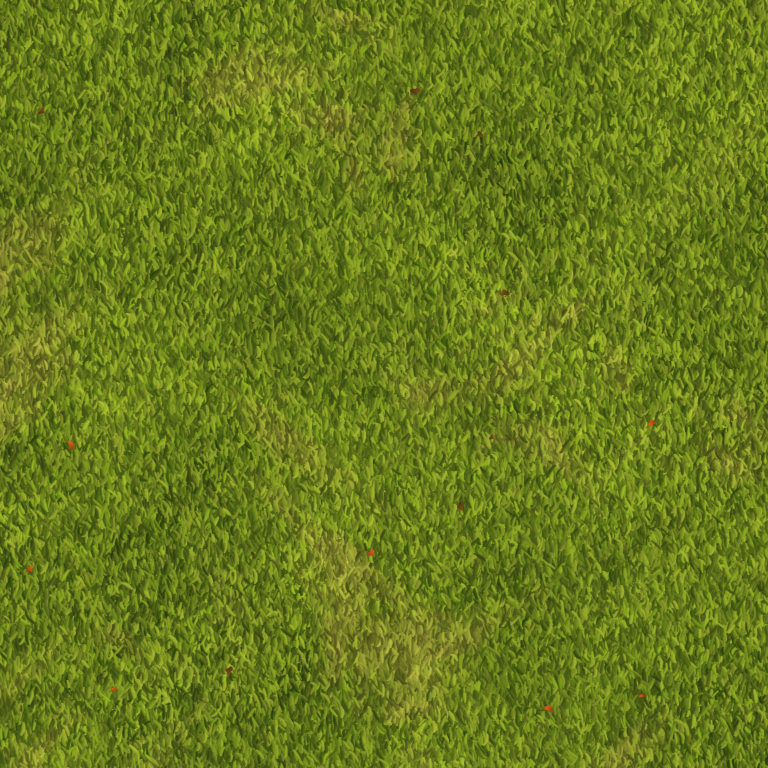
Write a Shadertoy shader that draws this texture.

```glsl
// Sunlit lawn seen from above: layers of short, curved, tapering grass blades
// scattered on jittered grids. Warped layered sines vary shade and dryness,
// and a few fallen leaf crumbs lie on top.

const int BLADE_LAYERS = 7;
const float BLADE_CELL = 0.0125;
const float LEAF_CELL = 0.19;

const vec3 GREEN_SHADOW = vec3(0.24, 0.31, 0.07);
const vec3 GREEN_LIGHT = vec3(0.61, 0.70, 0.155);
const vec3 DRY_SHADOW = vec3(0.36, 0.33, 0.12);
const vec3 DRY_LIGHT = vec3(0.72, 0.70, 0.27);
const vec3 LEAF_ORANGE = vec3(0.78, 0.30, 0.08);
const vec3 LEAF_BROWN = vec3(0.40, 0.23, 0.10);

vec4 hash4(vec2 p) {
    vec4 h = fract(p.xyxy * vec4(0.1031, 0.1030, 0.0973, 0.1099));
    h += dot(h, h.wzxy + 33.33);
    return fract((h.xxyz + h.yzzw) * h.zywx);
}

mat2 rotation(float angle) {
    float c = cos(angle), s = sin(angle);
    return mat2(c, -s, s, c);
}

// Warped, rotated sine octaves, roughly -1 to 1
float patches(vec2 p, float frequency) {
    float sum = 0.0, weight = 0.5;
    p *= frequency;
    for (int i = 0; i < 5; i++) {
        p += 0.9 * sin(p.yx * 0.8 + float(i) * 1.7);
        sum += weight * sin(p.x) * cos(p.y);
        p = rotation(1.1) * p * 1.75 + 3.1;
        weight *= 0.68;
    }
    return sum;
}

// x: coverage of a curved, tapering blade; y: position across it, -1 to 1
vec2 blade(vec2 p, float angle, float halfLength, float halfWidth, float bend, float soft) {
    p = rotation(angle) * p;
    float along = p.y / halfLength;
    float across = p.x + bend * along * along;
    float width = halfWidth * (1.0 - 0.6 * along * along);
    float cover = 1.0 - smoothstep(-soft, soft, abs(across) - width);
    cover *= 1.0 - smoothstep(0.8, 1.0, abs(along));
    return vec2(cover, clamp(across / halfWidth, -1.0, 1.0));
}

// Paints one layer of blades over turf, which holds tone and dryness
vec2 bladeLayer(vec2 turf, vec2 uv, float layer, vec2 ground, float contrast, float soft) {
    vec2 p = rotation(layer * 0.7) * uv / BLADE_CELL + layer * 17.37;
    vec2 cell = floor(p);
    for (int j = -1; j <= 1; j++) {
        for (int i = -1; i <= 1; i++) {
            vec2 id = cell + vec2(i, j);
            vec4 place = hash4(id + layer * 131.0 + 400.0);
            vec4 look = hash4(id + layer * 57.0 + 913.0);
            vec2 offset = rotation(-layer * 0.7) * (p - id - place.xy) * BLADE_CELL;
            float angle = (place.z + place.w - 1.0) * 1.05 + 0.08;
            float halfLength = mix(0.0055, 0.0105, look.x);
            float halfWidth = mix(0.0013, 0.0025, look.y);
            vec2 shape = blade(offset, angle, halfLength, halfWidth, (look.w - 0.5) * 0.005, soft);
            float tone = ground.x + contrast * ((look.z - 0.5) * 1.1 + 0.2 * shape.y);
            float dryness = ground.y + (look.w - 0.5) * 0.6;
            turf = mix(turf, vec2(tone, dryness), shape.x * 0.94);
        }
    }
    return turf;
}

// Sparse crumbs of fallen leaf
vec3 addLeaves(vec3 color, vec2 uv, float soft) {
    vec2 cell = floor(uv / LEAF_CELL);
    vec4 place = hash4(cell + 71.0);
    vec4 look = hash4(cell + 205.0);
    vec2 p = uv - (cell + 0.15 + 0.7 * place.xy) * LEAF_CELL;
    p = rotation(look.x * 6.28) * p;
    float radius = mix(0.0035, 0.006, look.y) * (1.0 + 0.25 * sin(3.0 * atan(p.y, p.x)));
    float edge = length(p * vec2(1.0, 1.6)) - radius;
    float cover = step(place.z, 0.4) * (1.0 - smoothstep(-soft, soft, edge));
    vec3 leaf = mix(LEAF_ORANGE, LEAF_BROWN, step(0.6, look.z));
    leaf *= 1.0 + 0.25 * clamp(p.x / radius, -1.0, 1.0);
    return mix(color, leaf, cover * 0.9);
}

void mainImage(out vec4 fragColor, in vec2 fragCoord) {
    vec2 uv = fragCoord / iResolution.y;
    float soft = max(1.0 / iResolution.y, 0.0015);

    // Broad variation of the lawn
    float shade = patches(uv + 2.3, 11.0);
    float drySpot = smoothstep(0.1, 0.85, patches(uv + 5.7, 9.0));
    float contrast = 0.95 + 0.15 * patches(uv + 8.1, 8.0);
    vec2 ground = vec2(0.48 + 0.14 * shade + 0.06 * drySpot, 0.65 * drySpot);

    // Blades, from the deepest layer to the top
    vec2 turf = ground - vec2(0.35, 0.0);
    for (int i = 0; i < BLADE_LAYERS; i++) {
        turf = bladeLayer(turf, uv, float(i), ground, contrast, soft);
    }

    // Sunlight and colour
    float tone = clamp(turf.x, -0.25, 1.2);
    vec3 green = mix(GREEN_SHADOW, GREEN_LIGHT, tone);
    vec3 dry = mix(DRY_SHADOW, DRY_LIGHT, tone);
    vec3 color = mix(green, dry, clamp(turf.y, -0.35, 1.0));
    color = addLeaves(color, uv, soft);
    fragColor = vec4(clamp(color, 0.0, 1.0), 1.0);
}
```
